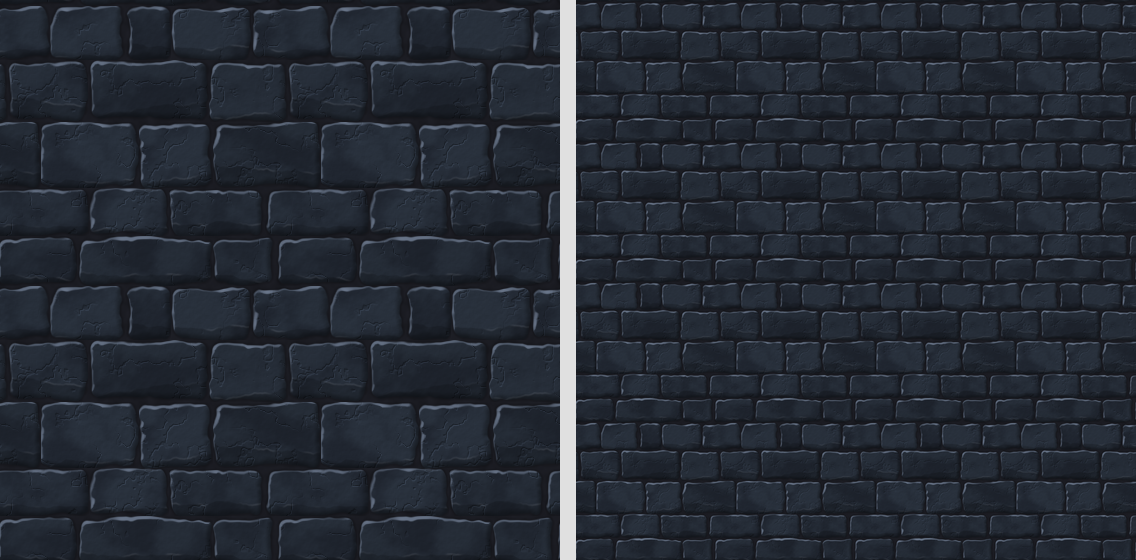
Left: one tile. Right: repeated 2 by 2.
Reproduce this texture procedurally as a Shadertoy shader.

```glsl
// Dark blue-grey wall of rough hewn stones in uneven courses, with worn pale upper edges.
#define REPEATS 2.0
#define GAP 0.008
#define CORNER 0.028
#define WOBBLE 0.022
#define CHIPPING 0.008
#define RIM_WIDTH 0.011
#define CRACK_DEPTH 0.55
#define STONE_LIGHT vec3(0.152, 0.182, 0.225)
#define STONE_DARK vec3(0.118, 0.140, 0.178)
#define MORTAR vec3(0.103, 0.107, 0.132)
#define RIM_COLOR vec3(0.43, 0.48, 0.56)
#define LIGHT_DIR vec2(-0.55, -0.835)

// Course edges from the top down, and the upright joints in each course.
// A course of three stones repeats its first joint one period later.
const float COURSE[6] = float[](0.022, 0.216, 0.435, 0.672, 0.844, 1.022);
const vec4 JOINTS[5] = vec4[](
    vec4(0.180, 0.448, 0.612, 0.898),
    vec4(0.029, 0.315, 0.745, 1.029),
    vec4(0.146, 0.495, 0.760, 1.146),
    vec4(0.318, 0.602, 0.945, 1.318),
    vec4(0.276, 0.760, 0.982, 1.276));

struct Stone { vec2 p; vec2 halfSize; vec2 seed; };

float hash(vec2 p) {
    return fract(sin(dot(p, vec2(127.1, 311.7))) * 43758.5453);
}

// Value noise that wraps after a whole number of cells.
float noise(vec2 p, float period) {
    vec2 i = floor(p), f = fract(p);
    f = f * f * (3.0 - 2.0 * f);
    vec2 a = mod(i, period), b = mod(i + 1.0, period);
    return mix(mix(hash(a), hash(vec2(b.x, a.y)), f.x),
               mix(hash(vec2(a.x, b.y)), hash(b), f.x), f.y);
}

float fbm(vec2 p, float period) {
    float sum = 0.0, gain = 0.5;
    for (int i = 0; i < 4; i++) {
        sum += gain * noise(p, period);
        p *= 2.0;
        period *= 2.0;
        gain *= 0.5;
    }
    return sum / 0.9375;
}

// Finds the stone cell around q and gives coordinates from its centre.
Stone findStone(vec2 q) {
    float y = COURSE[0] + fract(q.y - COURSE[0]);
    int row = 0;
    for (int i = 1; i < 5; i++) if (y >= COURSE[i]) row = i;
    vec4 joints = JOINTS[row];
    float x = joints.x + fract(q.x - joints.x);
    float left = joints.x, right = joints.x + 1.0;
    for (int k = 1; k < 4; k++) {
        if (x >= joints[k]) left = joints[k];
        else right = min(right, joints[k]);
    }
    vec2 low = vec2(left, COURSE[row]), high = vec2(right, COURSE[row + 1]);
    vec2 seed = floor(64.0 * vec2(hash(low), hash(low + 7.3)));
    return Stone(vec2(x, y) - 0.5 * (low + high), 0.5 * (high - low), seed);
}

// Rounded box with a wavy, chipped outline; negative inside.
float stoneDistance(Stone s, vec2 p) {
    vec2 bend = vec2(noise(p * 11.0 + s.seed, 64.0), noise(p * 11.0 + s.seed.yx + 31.0, 64.0));
    float chips = noise(p * 42.0 + s.seed, 64.0) - 0.5;
    vec2 box = abs(p + WOBBLE * (bend - 0.5)) - s.halfSize + GAP + CORNER;
    return length(max(box, 0.0)) + min(max(box.x, box.y), 0.0) - CORNER + CHIPPING * chips;
}

// Surface height: thin patchy cracks over fine grain.
float relief(vec2 p, vec2 seed) {
    float vein = abs(fbm(p * 15.0 + seed, 64.0) - 0.5);
    float patches = smoothstep(0.35, 0.65, noise(p * 13.0 + seed.yx, 64.0));
    float crack = (1.0 - smoothstep(0.0, 0.035, vein)) * patches;
    return 0.35 * fbm(p * 55.0 + seed, 64.0) - CRACK_DEPTH * crack;
}

void mainImage(out vec4 fragColor, in vec2 fragCoord) {
    vec2 uv = fragCoord / iResolution.xy;
    vec2 q = vec2(uv.x, 1.0 - uv.y) * REPEATS;
    float px = REPEATS / min(iResolution.x, iResolution.y);
    Stone s = findStone(q);

    // Outline and how far it faces the light
    float d = stoneDistance(s, s.p);
    vec2 e = vec2(0.004, 0.0);
    vec2 slope = vec2(stoneDistance(s, s.p + e.xy), stoneDistance(s, s.p + e.yx)) - d;
    float facing = dot(slope / max(length(slope), 1e-5), LIGHT_DIR);
    float inside = 1.0 - smoothstep(-px, px, d);

    // Mottled face with lit cracks
    float mottle = smoothstep(0.25, 0.65, fbm(s.p * 9.0 + s.seed, 64.0));
    vec3 face = mix(STONE_DARK, STONE_LIGHT, mottle) * (0.94 + 0.12 * hash(s.seed));
    float lit = relief(s.p, s.seed) - relief(s.p + LIGHT_DIR * 0.005, s.seed);
    face *= 1.0 + clamp(lit * 0.6, -0.28, 0.4);

    // Darker broken facet along the foot, with a pale upper lip
    float foot = s.halfSize.y * (0.35 + 0.5 * hash(s.seed + 3.0))
               + (hash(s.seed + 9.0) - 0.5) * 0.3 * s.p.x
               + 0.045 * (fbm(vec2(s.p.x * 12.0, 0.5) + s.seed, 64.0) - 0.5);
    float below = s.p.y - foot;
    face *= 1.0 - 0.16 * smoothstep(-px, px, below);
    float lip = 1.0 - smoothstep(0.0, 0.003 + px, abs(below));
    face += 0.07 * lip * smoothstep(0.4, 0.8, noise(s.p * 20.0 + s.seed, 64.0));

    // Shaded lower edges and worn bright upper edges
    face *= 1.0 - 0.3 * smoothstep(-0.025, 0.0, d) * smoothstep(0.2, -0.6, facing);
    float wear = noise(s.p * 24.0 + s.seed.yx, 64.0);
    float width = RIM_WIDTH * (0.25 + wear) * smoothstep(-0.1, 0.85, facing);
    float rim = smoothstep(-width - px, -width + px, d) * smoothstep(0.05, 0.7, facing);
    face = mix(face, RIM_COLOR, rim * (0.35 + 0.6 * wear));

    // Sooty mortar, darkest against the stones
    vec3 mortar = MORTAR * (0.82 + 0.36 * fbm(q * 24.0, 24.0));
    mortar *= mix(0.82, 1.0, smoothstep(0.0, 0.012, d));

    fragColor = vec4(mix(mortar, face, inside), 1.0);
}
```
